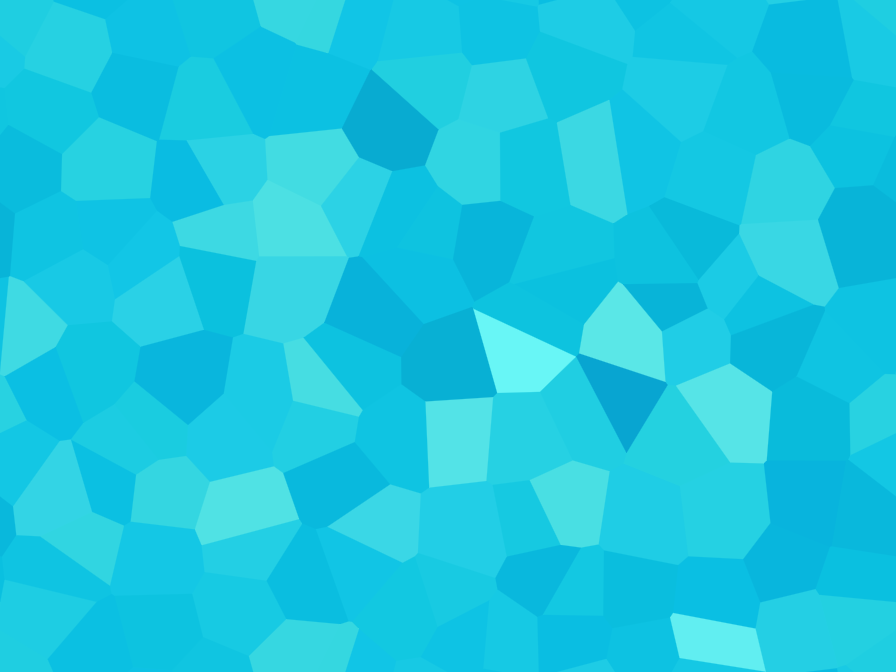
This pattern is drawn by a WebGL 1 fragment shader. Its source:

```glsl
precision highp float;
// Seamless mosaic of flat, irregular Voronoi facets in shades of aqua.

uniform vec2 u_resolution;

const vec2 GRID = vec2(13.0, 10.0);  // facets across and up
const float PRIME = 131.0;           // facet count + 1, used to shuffle tones

const vec3 ABYSS  = vec3(0.03, 0.64, 0.81);
const vec3 DEEP   = vec3(0.03, 0.70, 0.85);
const vec3 OCEAN  = vec3(0.04, 0.75, 0.88);
const vec3 AQUA   = vec3(0.07, 0.78, 0.89);
const vec3 LAGOON = vec3(0.15, 0.82, 0.89);
const vec3 SHOAL  = vec3(0.24, 0.85, 0.89);
const vec3 FOAM   = vec3(0.35, 0.90, 0.91);
const vec3 GLINT  = vec3(0.42, 0.98, 0.98);

vec2 hash2(vec2 p) {
  vec3 q = fract(p.xyx * vec3(0.1031, 0.1030, 0.0973));
  q += dot(q, q.yzx + 33.33);
  return fract((q.xx + q.yz) * q.zy);
}

// Site of a facet within its grid cell; wraps around the canvas.
vec2 siteOffset(vec2 cell, vec2 period) {
  return hash2(mod(cell, period) + 17.0);
}

// Evenly spread tone in 0..1: the power map n^7 modulo a prime permutes the cells.
float shuffledTone(vec2 cell, vec2 period) {
  vec2 c = mod(cell, period);
  float count = period.x * period.y;
  float n = mod(c.x + c.y * period.x + 70.0, count) + 1.0;
  float n2 = mod(n * n, PRIME);
  float n4 = mod(n2 * n2, PRIME);
  float n7 = mod(mod(n4 * n2, PRIME) * n, PRIME);
  return (n7 - 0.5) / count;
}

vec3 ramp(vec3 base, vec3 next, float from, float to, float t) {
  return mix(base, next, clamp((t - from) / (to - from), 0.0, 1.0));
}

// Colour stops are spaced by the share of area each shade covers.
vec3 palette(float t) {
  vec3 c = ramp(ABYSS, DEEP, 0.0, 0.025, t);
  c = ramp(c, OCEAN, 0.025, 0.185, t);
  c = ramp(c, AQUA, 0.185, 0.5, t);
  c = ramp(c, LAGOON, 0.5, 0.775, t);
  c = ramp(c, SHOAL, 0.775, 0.915, t);
  c = ramp(c, FOAM, 0.915, 0.98, t);
  return ramp(c, GLINT, 0.98, 1.0, t);
}

// Flat facet colour with a slight shift between green and blue.
vec3 facetColor(vec2 cell, vec2 period) {
  float tint = hash2(mod(cell, period) + 71.0).x - 0.5;
  return palette(shuffledTone(cell, period)) + tint * vec3(0.0, -0.008, 0.025);
}

// Voronoi mosaic; edges are blended over the given width (canvas heights).
vec3 mosaic(vec2 uv, vec2 period, float aspect, float edgeWidth) {
  vec2 p = uv * period;
  vec2 home = floor(p);
  vec2 scale = vec2(aspect, 1.0) / period;
  vec2 cellA = home, cellB = home;
  vec2 toA = vec2(0.0), toB = vec2(0.0);
  float nearA = 1e5, nearB = 1e5;

  // Find the nearest two sites.
  for (int y = -2; y <= 2; y++) {
    for (int x = -2; x <= 2; x++) {
      vec2 cell = home + vec2(float(x), float(y));
      vec2 toSite = (cell + siteOffset(cell, period) - p) * scale;
      float d = dot(toSite, toSite);
      if (d < nearA) {
        nearB = nearA; toB = toA; cellB = cellA;
        nearA = d; toA = toSite; cellA = cell;
      } else if (d < nearB) {
        nearB = d; toB = toSite; cellB = cell;
      }
    }
  }

  // Distance to the bisector gives an even, antialiased edge.
  float edge = (nearB - nearA) / (2.0 * max(length(toB - toA), 1e-5));
  float cover = clamp(0.5 + edge / edgeWidth, 0.0, 1.0);
  return mix(facetColor(cellB, period), facetColor(cellA, period), cover);
}

void main() {
  vec2 uv = gl_FragCoord.xy / u_resolution;
  float aspect = u_resolution.x / u_resolution.y;
  float edgeWidth = 1.2 / u_resolution.y;
  gl_FragColor = vec4(mosaic(uv, GRID, aspect, edgeWidth), 1.0);
}
```
